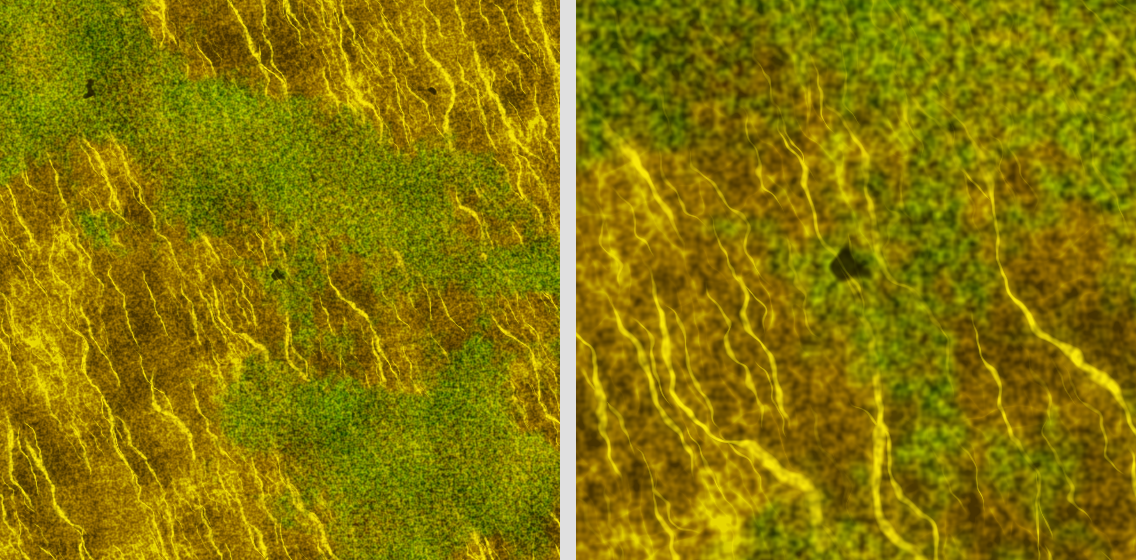
Left, the full canvas; right, a detail of the centre.
Reproduce this texture procedurally as a WebGL 2 fragment shader.

```glsl
#version 300 es
precision highp float;

uniform vec2 u_resolution;
out vec4 fragColor;

vec2 hash2(vec2 cell) {
    uvec2 v = uvec2(ivec2(cell)) * 1664525u + 1013904223u;
    for (int i = 0; i < 2; i++) {
        v.x += v.y * 1664525u;
        v.y += v.x * 1664525u;
        v ^= v >> 16u;
    }
    return vec2(v & 65535u) / 65535.0;
}

float cornerSlope(vec2 cell, vec2 offset) {
    float angle = 6.2832 * hash2(cell).x;
    return dot(vec2(cos(angle), sin(angle)), offset);
}

// Gradient noise, roughly -0.7 to 0.7
float noise(vec2 p) {
    vec2 i = floor(p), f = p - i;
    vec2 u = f * f * f * (f * (f * 6.0 - 15.0) + 10.0);
    vec2 e = vec2(1.0, 0.0);
    return mix(mix(cornerSlope(i, f), cornerSlope(i + e, f - e), u.x),
               mix(cornerSlope(i + e.yx, f - e.yx), cornerSlope(i + 1.0, f - 1.0), u.x), u.y);
}

float fbm(vec2 p) {
    float sum = 0.0, amplitude = 1.0;
    for (int i = 0; i < 5; i++) {
        sum += amplitude * noise(p);
        p = mat2(1.6, 1.2, -1.2, 1.6) * p + 7.3;
        amplitude *= 0.55;
    }
    return sum;
}

// Thin bright creases where the noise crosses zero
float veins(vec2 p, float sharpness) {
    return exp(-sharpness * abs(noise(p))) * smoothstep(-0.25, 0.25, noise(p * 0.5 + 31.0));
}

// Scattered tapering crests: x is the lit crest, y the shade on its right flank
vec2 ridges(vec2 q, vec2 size, float seed) {
    vec2 cell = floor(q / size), result = vec2(0.0);
    float pixel = 1.0 / u_resolution.y;
    for (int j = -1; j <= 1; j++) {
        for (int i = -1; i <= 1; i++) {
            vec2 id = cell + vec2(i, j);
            vec2 place = hash2(id + seed), kind = hash2(id + seed + 57.0);
            vec2 local = q - (id + 0.5 + 0.7 * (place - 0.5)) * size;
            float t = local.y / (size.y * (0.3 + 0.35 * kind.x));
            float bend = size.x * 0.35 * noise(vec2(q.y * 3.5 / size.y, kind.y * 91.0))
                       + local.y * (kind.y - 0.5) * 0.35;
            float side = local.x - bend;
            float swell = 0.75 + 1.2 * noise(vec2(q.y * 9.0 / size.y, place.x * 73.0));
            float width = size.x * mix(0.035, 0.09, place.y * place.y) * swell * max(1.0 - t * t, 0.0);
            float ends = 1.0 - smoothstep(0.65, 1.0, abs(t));
            float core = 1.0 - smoothstep(0.2 * width, width + pixel, abs(side));
            float halo = 0.4 * exp(-abs(side) / (1.4 * width + pixel));
            float shade = smoothstep(0.0, 0.08 * size.x, side) * exp(-4.0 * max(side, 0.0) / size.x);
            result = max(result, ends * vec2(max(core, halo), shade));
        }
    }
    return result;
}

void main() {
    vec2 p = gl_FragCoord.xy / u_resolution.y;

    // Woodland: a slanting belt and a low basin with broken borders
    float belt = 0.22 - 0.14 * p.x - abs(0.45 * p.x + p.y - 0.93);
    float basin = 0.21 - length((p - vec2(0.72, 0.18)) * vec2(0.8, 1.0));
    float border = max(belt, basin) + 0.22 * fbm(p * 5.0 + 3.0) + 0.06 * noise(p * 48.0);
    float forest = smoothstep(-0.05, 0.05, border);

    // Jagged frame: x across the ridges, y down their length
    vec2 jag = 0.009 * vec2(noise(p * 14.0), noise(p * 14.0 + 40.0))
             + 0.006 * vec2(noise(p * 38.0), noise(p * 38.0 + 80.0))
             + 0.0025 * vec2(noise(p * 105.0), noise(p * 105.0 + 20.0));
    vec2 w = p + jag;
    vec2 q = vec2(dot(w, vec2(0.916, 0.4)), dot(w, vec2(0.4, -0.916)));
    vec2 major = ridges(q, vec2(0.12, 0.33), 11.0);
    vec2 minor = ridges(q + 0.37, vec2(0.055, 0.17), 203.0);
    vec2 twigs = ridges(q + 0.71, vec2(0.026, 0.08), 419.0);

    // Fine relief and speckle
    float creases = veins(q * vec2(32.0, 9.0), 11.0) + 0.8 * veins(q * vec2(70.0, 24.0) + 9.0, 8.0);
    float spurs = veins(vec2(q.x * 12.0 + q.y * 5.0, q.y * 48.0), 9.0);
    float speckle = 0.45 * noise(p * 85.0 + 33.0) + 0.7 * noise(p * 150.0) + 0.65 * noise(p * 245.0 + 17.0);
    float tint = noise(p * 100.0 + 60.0) + 1.1 * noise(p * 9.0 + 5.0);
    float cluster = smoothstep(-0.3, 0.25, noise(p * 5.5 + 71.0));

    // Bare slopes: brown through ochre to yellow
    float tone = 0.36 + 0.45 * speckle + 0.42 * fbm(p * 6.0 + 20.0)
               + (0.15 + 0.3 * cluster) * creases + 0.22 * spurs - 0.22 * major.y - 0.12 * minor.y;
    vec3 slope = mix(vec3(0.28, 0.2, 0.0), vec3(0.61, 0.45, 0.0), clamp(tone * 2.0, 0.0, 1.0));
    slope = mix(slope, vec3(0.9, 0.84, 0.0), clamp(tone * 2.0 - 1.0, 0.0, 1.0));

    // Grainy canopy
    float canopy = 0.52 + 0.8 * speckle + 0.35 * fbm(p * 7.0 + 50.0) + 0.15 * creases;
    vec3 wood = mix(vec3(0.2, 0.21, 0.0), vec3(0.64, 0.67, 0.0), clamp(canopy, 0.0, 1.2));
    wood += vec3(0.1, -0.03, 0.0) * tint;

    vec3 color = mix(slope, wood, forest);
    float light = max(major.x, max(0.85 * minor.x, 0.65 * twigs.x * cluster)) * (1.0 - 0.75 * forest);
    color = mix(color, vec3(0.97, 0.9, 0.03), clamp(light * (0.88 + 0.6 * speckle), 0.0, 1.0));

    // Rare dark hollows
    float hollow = smoothstep(0.54, 0.62, noise(p * 15.0 + 12.0) + 0.25 * noise(p * 60.0));
    color = mix(color, vec3(0.1, 0.07, 0.0), 0.8 * hollow * (1.0 - light));

    fragColor = vec4(clamp(color, 0.0, 1.0), 1.0);
}
```
